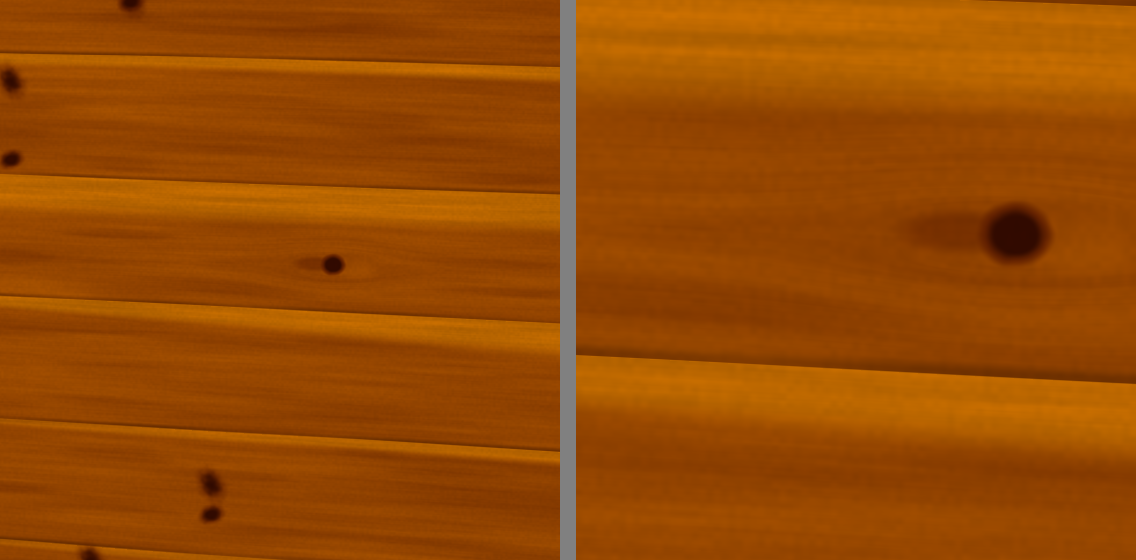
Left: the whole. Right: its middle third, enlarged.
Write a Shadertoy shader that draws this texture.

```glsl
const vec3 SHADE_WOOD = vec3(0.49, 0.205, 0.0);
const vec3 LIGHT_WOOD = vec3(0.66, 0.325, 0.0);
const vec3 EDGE_WOOD = vec3(0.73, 0.40, 0.0);
const vec3 KNOT_RIM = vec3(0.36, 0.11, 0.0);
const vec3 KNOT_CORE = vec3(0.17, 0.03, 0.0);
const vec2 FIRST_SEAM = vec2(0.095, 0.026);    // depth at left, fall to the right
const vec2 BOARD_HEIGHT = vec2(0.2174, 0.0117); // height at left, growth to the right
const vec2 MAIN_KNOT = vec2(0.595, 0.473);
const float MAIN_RADIUS = 0.021;
const float GRAIN_CONTRAST = 1.15;
const float SPECKLE = 0.025;

float hash(vec2 p) {
    vec3 q = fract(vec3(p.xyx) * 0.1031);
    q += dot(q, q.yzx + 33.33);
    return fract((q.x + q.y) * q.z);
}

float noise(vec2 p) {
    vec2 i = floor(p), f = fract(p);
    f = f * f * (3.0 - 2.0 * f);
    return mix(mix(hash(i), hash(i + vec2(1, 0)), f.x),
               mix(hash(i + vec2(0, 1)), hash(i + vec2(1, 1)), f.x), f.y);
}

float fbm(vec2 p) {
    float sum = 0.0, gain = 0.5;
    for (int i = 0; i < 4; i++) {
        sum += gain * noise(p);
        p = p * vec2(1.8, 2.1) + 17.3;
        gain *= 0.5;
    }
    return sum / 0.9375;
}

float seamDepth(float board, float x) {
    return FIRST_SEAM.x + FIRST_SEAM.y * x + board * (BOARD_HEIGHT.x + BOARD_HEIGHT.y * x);
}

// Height of the pale upper edge, as a fraction of its board
float edgeWidth(float board, float x) {
    float left = 0.04 + 0.24 * exp(-2.0 * (board - 1.0) * (board - 1.0));
    float right = 0.06 + 0.25 * exp(-(board - 1.4) * (board - 1.4));
    return mix(left, right, x);
}

vec3 paintKnot(vec3 col, vec2 d, vec2 radii, float softness) {
    float r = length(d / radii) + 0.35 * softness * (noise(d * 130.0 + 40.0) - 0.5);
    col = mix(col, KNOT_RIM, 0.85 * (1.0 - smoothstep(1.0 - softness, 1.0 + softness, r)));
    return mix(col, KNOT_CORE, 0.9 * (1.0 - smoothstep(0.75 - softness, 0.85 + 0.3 * softness, r)));
}

void mainImage(out vec4 fragColor, in vec2 fragCoord) {
    vec2 p = fragCoord / iResolution.xy;
    p.y = 1.0 - p.y; // depth from the top

    // Slightly fanned boards
    float height = BOARD_HEIGHT.x + BOARD_HEIGHT.y * p.x;
    float v = (p.y - seamDepth(0.0, p.x)) / height;
    v += 0.012 * (noise(vec2(p.x * 3.0, floor(v + 0.5) * 9.0)) - 0.5);
    float board = floor(v), across = fract(v);
    float pixel = 1.0 / (iResolution.y * height);

    // Long grain, bent around the main knot
    vec2 k = p - MAIN_KNOT;
    float bend = 0.10 * exp(-dot(k * vec2(9.0, 18.0), k * vec2(9.0, 18.0))) * sign(k.y)
               * smoothstep(0.0, 0.02, abs(k.y));
    vec2 g = vec2(p.x, v - bend + board * 13.0 + 50.0);
    float broad = fbm(g * vec2(2.2, 4.5));
    float fine = fbm(g * vec2(5.0, 24.0) + 9.0);
    float smudge = smoothstep(0.58, 0.88, noise(g * vec2(4.5, 9.0) + 31.0));
    float tone = 0.53 + GRAIN_CONTRAST * (0.65 * (broad - 0.5) + 0.5 * (fine - 0.5));
    tone += 0.16 * (0.5 - p.x) + 0.12 * (hash(vec2(board + 20.0, 5.0)) - 0.5) - 0.22 * smudge;
    vec3 col = mix(SHADE_WOOD, LIGHT_WOOD, clamp(tone, -0.1, 1.1));

    // Pale edge: crisp above, soft below
    float width = edgeWidth(board, p.x);
    float edge = 1.0 - smoothstep(0.65 * width, 1.25 * width + 0.015, across + 0.03 * (fine - 0.5));
    edge *= smoothstep(-0.03, 0.09, width);
    vec3 edgeCol = EDGE_WOOD * (1.0 + 0.25 * (fine - 0.5));
    col = mix(col, edgeCol, edge);

    // Shadow line above each seam, then the next edge
    float shadow = smoothstep(0.955, 0.99, across) * (0.2 + 0.5 * noise(vec2(p.x * 7.0, board * 5.0 + 60.0)));
    col = mix(col, SHADE_WOOD * 0.72, shadow);
    float nextEdge = smoothstep(-0.03, 0.09, edgeWidth(board + 1.0, p.x));
    col = mix(col, EDGE_WOOD, nextEdge * smoothstep(1.0 - 1.5 * pixel, 1.0, across));

    // Paired knots scattered along the boards
    for (int i = -1; i < 5; i++) {
        float b = float(i);
        if (abs(b - 1.5) < 1.0) continue;
        float x = fract(0.02 - 0.214 * b);
        float spread = mod(0.32 + 0.315 * b, 0.573);
        for (float side = -1.0; side < 2.0; side += 2.0) {
            float y = seamDepth(b + 0.55 + side * spread, x);
            vec2 radii = vec2(0.020, 0.021 - 0.005 * side);
            vec2 d = p - vec2(x, y);
            d.x += 0.25 * side * d.y;
            col = paintKnot(col, d, radii, 0.5 - 0.12 * side);
        }
    }

    // Main knot with a dark tail and a pale wake
    float tail = 1.0 - smoothstep(0.5, 1.15, length((k + vec2(0.035, 0.002)) / vec2(0.038, 0.014)));
    float wake = 1.0 - smoothstep(0.2, 1.2, length((k - vec2(0.045, 0.012)) / vec2(0.04, 0.018)));
    col = mix(col, KNOT_RIM, 0.45 * tail);
    col = mix(col, LIGHT_WOOD, 0.5 * wake);
    col = paintKnot(col, k, vec2(MAIN_RADIUS, MAIN_RADIUS * 0.88), 0.18);

    col *= 1.0 + SPECKLE * 2.0 * (noise(p * 230.0) - 0.5);
    fragColor = vec4(clamp(col, 0.0, 1.0), 1.0);
}
```
